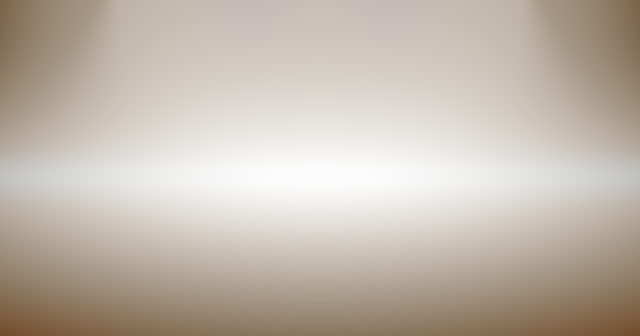
Give the GLSL for this background, as a Shadertoy shader.

```glsl
const float HORIZON = 0.475;
const float WALL_DEPTH = 0.30;      // darkening up the wall
const float WALL_RATE = 3.5;
const float FLOOR_SLOPE = 1.27;     // darkening towards the viewer
const float SIDE_DEPTH = 0.24;      // darkening towards both sides
const float BEAM_TOP = 0.66;        // half-width of the light beam at the top
const float BEAM_SPREAD = 0.28;
const float BEAM_DEPTH = 0.08;
const float BAND_HEIGHT = 0.065;    // cool strip along the horizon
const vec3 WARM_SHADE = vec3(0.86, 1.0, 1.17);
const vec3 COOL_SHADE = vec3(1.0, 1.0, 1.03);
const vec3 RUST_TINT = vec3(0.03, -0.02, -0.03);
const vec3 LAVENDER_TINT = vec3(-0.008, -0.015, 0.012);

// Distance from zero with a rounded tip
float softDistance(float d, float radius) {
    return sqrt(d * d + radius * radius) - radius;
}

float wallShade(float height, float side, float drop) {
    float shade = WALL_DEPTH * (1.0 - exp(-WALL_RATE * softDistance(height, 0.05)));
    float falloff = mix(2.0, 4.0, smoothstep(0.0, 0.525, height));
    shade += SIDE_DEPTH * pow(side, falloff);

    // Beam edge: crisp at the top, spreading and fading downwards
    float edge = BEAM_TOP + BEAM_SPREAD * drop;
    float blur = 0.035 + 0.5 * drop;
    float outside = smoothstep(edge - blur, edge + blur, side);
    return shade + BEAM_DEPTH * outside * smoothstep(0.0, 0.45, height);
}

float floorShade(float depth, float side) {
    float sideShade = SIDE_DEPTH * side * side * (1.0 - 1.2 * depth);
    return FLOOR_SLOPE * softDistance(depth, 0.06) + sideShade;
}

void mainImage(out vec4 fragColor, in vec2 fragCoord) {
    vec2 uv = fragCoord / iResolution.xy;
    float side = abs(uv.x - 0.5) * 2.0;
    float height = uv.y - HORIZON;
    float drop = 1.0 - uv.y;

    // Wall above the horizon, floor below
    float shade = height > 0.0 ? wallShade(height, side, drop)
                               : floorShade(-height, side);
    shade += 0.04 * side * side * smoothstep(0.0, 0.1, abs(height));

    // Warm shading, neutral along the horizon
    float band = exp(-pow(abs(height) / BAND_HEIGHT, 2.0));
    vec3 color = 1.0 - (shade + 0.008) * mix(WARM_SHADE, COOL_SHADE, band);

    // Rusty lower corners and faint mirrored lavender glows at the top
    color += RUST_TINT * side * side * smoothstep(0.3, 0.475, -height);
    vec2 glow = vec2((side - 0.22) / 0.16, drop / 0.16);
    color += LAVENDER_TINT * exp(-dot(glow, glow));

    fragColor = vec4(clamp(color, 0.0, 1.0), 1.0);
}
```
